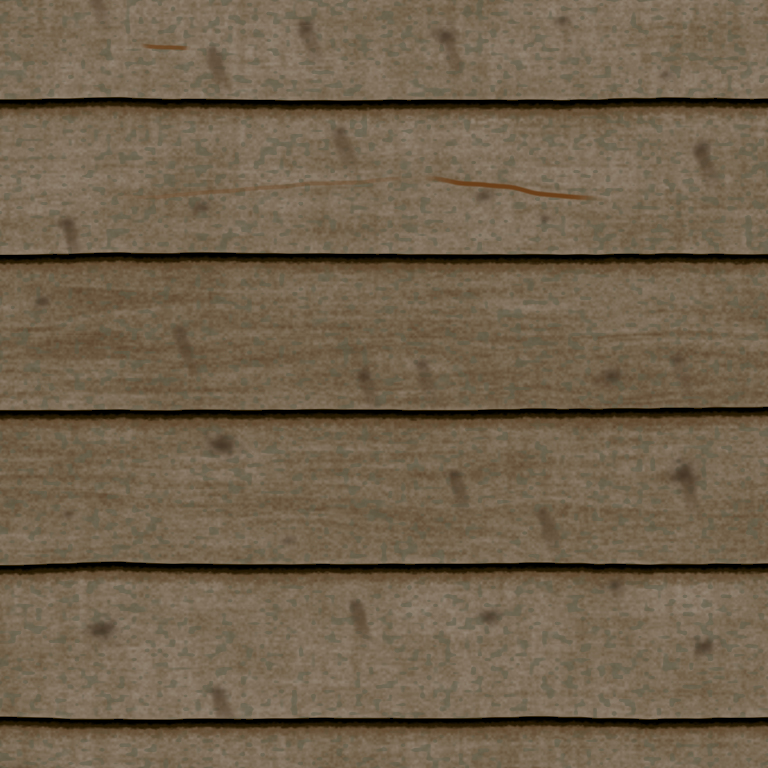
Reproduce this texture procedurally as a three.js fragment shader.

```glsl
// Weathered overlapping wooden boards: five horizontal courses with dark gaps.
// Stretched value noise gives grain and saw marks; hashed loops scatter knots
// and stains, and each course gets its own tone, warmth and grain strength.

#define PITCH 0.2015
#define FIRST_EDGE 0.0645
#define GAP 0.0105
#define SHADE_DEPTH 0.030
#define KNOTS 6
#define WEATHERED vec3(0.55, 0.49, 0.42)
#define TIMBER vec3(0.46, 0.39, 0.30)
#define BROWN vec3(0.36, 0.27, 0.18)
#define MOSS vec3(0.36, 0.36, 0.28)
#define GAP_BROWN vec3(0.15, 0.10, 0.01)
#define RUST vec3(0.42, 0.25, 0.10)

varying vec2 vUv;

float hash(vec2 p) {
  vec3 q = fract(p.xyx * 0.1031);
  q += dot(q, q.yzx + 33.33);
  return fract((q.x + q.y) * q.z);
}

float noise(vec2 p) {
  vec2 i = floor(p), f = fract(p);
  f = f * f * (3.0 - 2.0 * f);
  return mix(mix(hash(i), hash(i + vec2(1.0, 0.0)), f.x),
             mix(hash(i + vec2(0.0, 1.0)), hash(i + 1.0), f.x), f.y);
}

// Signed noise, from -1 to 1
float snoise(vec2 p) { return 2.0 * noise(p) - 1.0; }

// Tapered split that sags from its start to its end
float crack(vec2 p, vec2 start, vec2 end, float width) {
  float t = clamp((p.x - start.x) / (end.x - start.x), 0.0, 1.0);
  float y = mix(start.y, end.y, smoothstep(0.0, 1.0, t));
  y += 0.002 * snoise(vec2(p.x * 30.0, 4.0));
  float taper = smoothstep(0.0, 0.25, t) * (1.0 - smoothstep(0.8, 1.0, t));
  return taper * (1.0 - smoothstep(width * 0.3, width, abs(p.y - y)));
}

void main() {
  vec2 p = vUv;

  // Course index and heights from its lower and upper edges
  float wobble = 0.0022 * snoise(vec2(p.x * 7.0, floor(p.y / PITCH + 0.2)))
               + 0.0008 * snoise(vec2(p.x * 45.0, 2.0));
  float course = (p.y - FIRST_EDGE + wobble) / PITCH;
  float id = floor(course);
  float above = fract(course) * PITCH;
  float below = PITCH - above;
  vec2 seed = vec2(id * 17.0 + 80.0, id * 5.0 + 31.0);

  // The middle courses are warmer, with stronger grain
  float warm = exp(-0.9 * (id - 1.6) * (id - 1.6));

  // Knots bend the grain and leave slanted stains
  float knot = 0.0, stain = 0.0, bend = 0.0;
  for (int i = 0; i < KNOTS; i++) {
    vec2 key = seed + vec2(float(i) * 7.3, float(i) * 3.1);
    float size = hash(key + 2.0);
    vec2 center = vec2((float(i) + 0.1 + 0.8 * hash(key)) / float(KNOTS),
                       PITCH * (0.15 + 0.75 * hash(key + 1.0)));
    vec2 d = vec2(p.x, above) - center;
    float radius = mix(0.005, 0.013, size * size);
    float rough = 1.0 + 0.35 * snoise(p * 130.0);
    float dist = length(d * vec2(0.75, 1.0)) / radius * rough;
    knot = max(knot, exp(-dist * dist) * mix(0.45, 1.0, size));
    bend += d.y * exp(-dot(d * vec2(14.0, 32.0), d * vec2(14.0, 32.0)));

    float slant = abs(d.x + d.y * 0.3 + 0.003 * snoise(p * 60.0));
    float fall = smoothstep(-0.065, -0.015, d.y) * (1.0 - smoothstep(-0.01, 0.008, d.y));
    float strength = smoothstep(0.45, 0.9, hash(key + 4.0));
    stain = max(stain, strength * fall * (1.0 - smoothstep(0.004, 0.014, slant)));
  }

  // Grain, saw marks, blotches and fine speckle
  vec2 g = vec2(p.x, above - 0.6 * bend + 0.005 * snoise(vec2(p.x * 5.0, above * 14.0) + seed));
  float grain = 0.6 * snoise(g * vec2(7.0, 150.0) + seed)
              + 0.4 * snoise(g * vec2(22.0, 260.0) + seed);
  float saw = snoise(vec2(p.x * 95.0, above * 18.0) + seed);
  float blotch = snoise(p * vec2(9.0, 20.0) + seed);
  float speckle = 0.6 * snoise(p * vec2(190.0, 250.0)) + 0.4 * snoise(p * 340.0 + 9.0);
  float tone = 0.34 - 0.36 * warm + 0.12 * (hash(seed) - 0.5)
             + grain * mix(0.36, 0.55, warm) + saw * mix(0.25, 0.08, warm)
             + blotch * 0.25 + speckle * 0.55;
  vec3 color = mix(TIMBER, WEATHERED, clamp(tone, 0.0, 1.25));
  color = mix(color, BROWN, clamp(-tone, 0.0, 1.0));
  float mossy = smoothstep(0.62, 0.85, noise(p * vec2(120.0, 170.0) + 40.0));
  color = mix(color, MOSS, 0.55 * mossy);

  // Knots, stains and rusty splits
  color = mix(color, BROWN * 0.85, 0.55 * stain);
  color = mix(color, BROWN * 0.65, 0.8 * knot);
  float split = crack(p, vec2(0.54, 0.767), vec2(0.79, 0.742), 0.0045);
  split = max(split, 0.35 * crack(p, vec2(0.12, 0.742), vec2(0.56, 0.767), 0.004));
  split = max(split, 0.8 * crack(p, vec2(0.18, 0.941), vec2(0.25, 0.937), 0.004));
  color = mix(color, RUST, split);

  // Pale worn lip, shade under the course above, then the open gap
  float lip = 1.0 - smoothstep(0.002, 0.008, above);
  color = mix(color, WEATHERED * 1.06, 0.45 * lip * noise(p * vec2(40.0, 90.0)));
  float shade = 1.0 - smoothstep(GAP, SHADE_DEPTH, below + 0.004 * speckle);
  color = mix(color, BROWN * vec3(1.0, 0.97, 0.85), 0.75 * shade);
  float ragged = below + 0.0018 * speckle;
  color = mix(GAP_BROWN, color, smoothstep(GAP - 0.002, GAP + 0.003, ragged));
  color *= smoothstep(0.003, 0.008, ragged);
  color = mix(GAP_BROWN, color, smoothstep(0.0, 0.002, above));
  gl_FragColor = vec4(color, 1.0);
}
```
